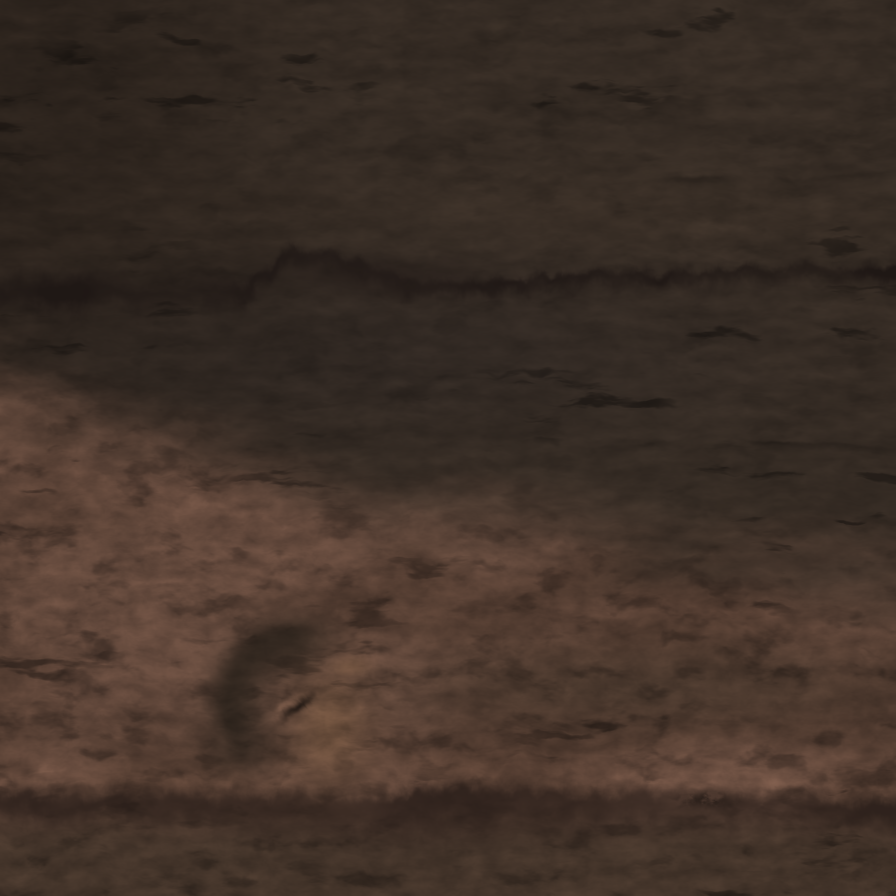
A WebGL 1 fragment shader for this texture:

```glsl
precision highp float;
// Weathered wood: a dark, dull upper band melts into a warm brown one.
// Stretched value noise makes the grain; two ragged cracks, sparse pores
// and one side-lit dent are laid over it with soft masks.
uniform vec2 u_resolution;

float hash(vec2 p) {
  vec3 q = fract(p.xyx * vec3(0.1031, 0.1030, 0.0973));
  q += dot(q, q.yzx + 33.33);
  return fract((q.x + q.y) * q.z);
}

float noise(vec2 p) {
  vec2 i = floor(p), f = fract(p);
  f = f * f * (3.0 - 2.0 * f);
  return mix(mix(hash(i), hash(i + vec2(1.0, 0.0)), f.x),
             mix(hash(i + vec2(0.0, 1.0)), hash(i + 1.0), f.x), f.y);
}

// Layered noise, centred on zero
float fbm(vec2 p) {
  float sum = 0.0, amp = 0.5;
  for (int i = 0; i < 4; i++) {
    sum += amp * (noise(p) - 0.5);
    p = p * 2.03 + vec2(17.3, 9.1);
    amp *= 0.5;
  }
  return sum;
}

// Soft round blob, 1 at its centre
float blob(vec2 p, vec2 centre, vec2 radius) {
  vec2 d = (p - centre) / radius;
  return exp(-dot(d, d));
}

// Crack profile with separate softness above and below
float crack(float d, float above, float below) {
  float w = d > 0.0 ? above : below;
  return exp(-d * d / (w * w));
}

void main() {
  vec2 uv = gl_FragCoord.xy / u_resolution;
  vec2 p = uv + 0.012 * vec2(fbm(uv * 9.0), fbm(uv * 9.0 + 40.0));
  p += 0.007 * vec2(fbm(uv * 45.0 + 7.0), fbm(uv * 45.0 + 60.0));
  float x = p.x;

  // Broad colour bands
  vec3 dark = mix(vec3(0.176, 0.141, 0.115), vec3(0.212, 0.173, 0.143),
                  smoothstep(0.05, 0.55, x + 0.5 * fbm(p * vec2(3.0, 7.0))));
  dark = mix(dark, vec3(0.235, 0.190, 0.155), 0.7 * blob(p, vec2(0.75, 0.76), vec2(0.4, 0.045)));
  dark = mix(dark, vec3(0.186, 0.155, 0.136), 0.7 * blob(p, vec2(0.45, 0.6), vec2(0.4, 0.09)));
  vec3 warm = mix(vec3(0.315, 0.230, 0.186), vec3(0.400, 0.294, 0.242),
                  smoothstep(-0.2, 0.2, fbm(p * vec2(5.0, 9.0) + 3.0)
                             + 0.16 * blob(p, vec2(0.12, 0.36), vec2(0.35, 0.16))));
  float border = 0.365 + 0.205 * pow(1.0 - clamp(x, 0.0, 1.0), 1.5);
  border += 0.10 * fbm(p * vec2(5.0, 20.0) + 8.0);
  float warmth = 1.0 - smoothstep(border - 0.08, border + 0.06, p.y);
  vec3 col = mix(dark, warm, warmth);
  vec3 umber = vec3(0.268, 0.207, 0.166);
  col = mix(col, umber, 0.75 * blob(p, vec2(0.72, 0.235), vec2(0.27, 0.045)));
  col = mix(col, umber, 1.0 - smoothstep(0.05, 0.12, p.y));

  // Fine grain along the board, with rough flecks on the warm wood
  float grain = 0.22 * fbm(p * vec2(10.0, 70.0)) + 0.26 * fbm(p * vec2(36.0, 95.0) + 5.0);
  float rough = fbm(p * vec2(60.0, 80.0) + 21.0);
  float fleck = smoothstep(0.05, 0.30, fbm(p * vec2(26.0, 52.0) + 51.0));
  col *= 1.0 + grain + rough * mix(0.12, 0.30, warmth) - 0.22 * fleck * (0.4 + 0.6 * warmth);

  // Sparse ragged pores and broken hairlines
  float pores = smoothstep(0.12, 0.27, fbm(p * vec2(15.0, 62.0) + 2.0))
              * smoothstep(0.45, 0.75, noise(p * vec2(6.0, 11.0) + 31.0));
  float hair = crack(p.y - 0.495 - 0.012 * x - 0.02 * fbm(vec2(x * 9.0, 4.0)), 0.002, 0.005)
             * smoothstep(0.5, 0.75, x) * noise(vec2(x * 22.0, 3.0));
  float line = crack(p.y - 0.795 - 0.03 * (x - 0.7), 0.003, 0.006)
             * smoothstep(0.55, 0.7, x) * noise(vec2(x * 18.0, 8.0));
  col *= 1.0 - 0.34 * pores - 0.25 * hair - 0.25 * line;

  // Upper crack: blurred at the left, then a hook that thins to the right
  float jag = 0.020 * fbm(vec2(x * 24.0, 1.5)) + 0.022 * fbm(p * vec2(60.0, 45.0));
  float y1 = mix(0.672, 0.698, smoothstep(0.35, 0.9, x));
  y1 += 0.044 * smoothstep(0.265, 0.325, x) * (1.0 - smoothstep(0.35, 0.50, x)) + jag;
  float blur = 1.0 - smoothstep(0.22, 0.29, x);
  float c1 = crack(p.y - y1, mix(0.007, 0.020, blur), mix(0.013, 0.018, blur));
  c1 *= 0.82 + 1.1 * fbm(vec2(x * 14.0, 6.0));
  c1 *= 1.0 - 0.5 * blob(p, vec2(0.21, 0.68), vec2(0.06, 0.1));
  col = mix(col, vec3(0.115, 0.087, 0.078), clamp(c1, 0.0, 0.9));
  float haze = blob(p, vec2(0.42, 0.693), vec2(0.11, 0.020));
  col = mix(col, vec3(0.140, 0.108, 0.096), 0.55 * haze);

  // Lower crack, thickest near the middle, with a pale upper lip
  float y2 = 0.104 + 0.012 * blob(p, vec2(0.56, 0.1), vec2(0.16, 1.0)) - 0.006 * x + jag;
  float swell = 0.014 + 0.014 * blob(p, vec2(0.5, 0.1), vec2(0.22, 1.0));
  float c2 = crack(p.y - y2, 0.012, swell * 1.6) * (0.74 + 1.1 * fbm(vec2(x * 8.0, 12.0)));
  col = mix(col, vec3(0.172, 0.125, 0.106), clamp(c2, 0.0, 0.9));
  float chips = blob(p, vec2(0.79, 0.104), vec2(0.035, 0.009)) * smoothstep(-0.15, 0.1, rough);
  col *= 1.0 - 0.5 * chips;
  col *= 1.0 + 0.12 * crack(p.y - y2 - 0.026, 0.014, 0.009);

  // Dent: broad shaded crescent on the left, lit slope on the right
  vec2 d = (p - vec2(0.335, 0.215)) / vec2(0.088, 0.082);
  float r = length(d);
  float shadeSide = smoothstep(-0.25, 0.7, dot(d, vec2(-0.85, 0.53)) / max(r, 0.01));
  float shade = crack(r - 0.92, 0.26, 0.46) * shadeSide;
  shade = max(shade, 0.8 * blob(p, vec2(0.268, 0.172), vec2(0.040, 0.032)));
  col = mix(col, vec3(0.170, 0.136, 0.108) * (1.0 + grain + 0.2 * rough), 0.88 * shade);
  float lit = max(blob(p, vec2(0.370, 0.190), vec2(0.040, 0.055)),
                  0.8 * blob(p, vec2(0.390, 0.258), vec2(0.022, 0.011)));
  col = mix(col, vec3(0.435, 0.320, 0.240) * (1.0 + grain + 0.25 * rough), 0.85 * lit);

  // Short slanted split with a bright lip inside the dent
  vec2 s = mat2(0.76, -0.65, 0.65, 0.76) * (p - vec2(0.334, 0.213));
  s.y += 0.012 * fbm(vec2(s.x * 70.0, 2.0));
  col *= 1.0 - 0.62 * blob(s, vec2(0.0), vec2(0.023, 0.0055));
  col *= 1.0 + 0.22 * blob(s, vec2(-0.008, 0.011), vec2(0.018, 0.005));

  gl_FragColor = vec4(col, 1.0);
}
```
